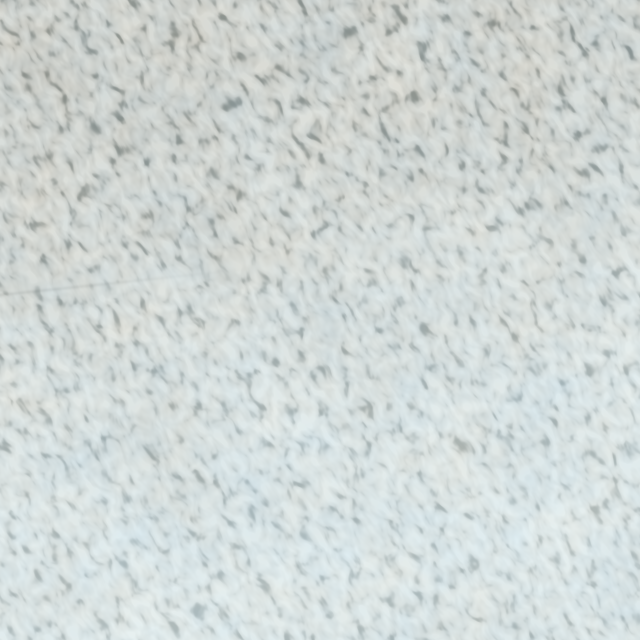
This texture is drawn by a WebGL 2 fragment shader. Its source:

```glsl
#version 300 es
precision highp float;
// Pale speckled granite with soft slanted grains, a faint joint and a cool sheen from below.

#define GRAIN_FREQ vec2(64.0, 37.0)   // cells across and along the grain
#define GRAIN_AXIS vec2(0.52, -0.854) // long direction of the grains
#define GRAIN_SWING 0.095             // light and dark variation
#define FLECK_DEPTH 0.17              // extra darkness of mineral flecks
#define WARM_STONE vec3(0.802, 0.817, 0.801)
#define COOL_STONE vec3(0.850, 0.890, 0.893)
#define MOTTLE 0.030                  // broad uneven brightness
#define TINT 0.026                    // beige to teal drift
#define JOINT_LEFT 0.545              // joint height at the left edge
#define JOINT_SLOPE 0.105

uniform vec2 u_resolution;
out vec4 fragColor;

// Integer hash of a lattice cell to a unit gradient.
vec2 cellGradient(vec2 cell) {
    uvec2 q = uvec2(ivec2(cell) + 4096);
    uint h = q.x * 1597334677u ^ q.y * 3812015801u;
    h = (h ^ (h >> 15)) * 2246822519u;
    h ^= h >> 13;
    float angle = float(h & 65535u) * 6.28318 / 65536.0;
    return vec2(cos(angle), sin(angle));
}

float gradientNoise(vec2 p) {
    vec2 cell = floor(p);
    vec2 f = p - cell;
    vec2 u = f * f * f * (f * (f * 6.0 - 15.0) + 10.0);
    float a = dot(cellGradient(cell), f);
    float b = dot(cellGradient(cell + vec2(1, 0)), f - vec2(1, 0));
    float c = dot(cellGradient(cell + vec2(0, 1)), f - vec2(0, 1));
    float d = dot(cellGradient(cell + vec2(1, 1)), f - vec2(1, 1));
    return mix(mix(a, b, u.x), mix(c, d, u.x), u.y);
}

// Layered noise, stretched along the grain axis and bent a little.
float slantedGrain(vec2 p) {
    vec2 bend = vec2(gradientNoise(p * 31.0), gradientNoise(p * 31.0 + 57.0));
    p += 0.008 * bend;
    vec2 axis = normalize(GRAIN_AXIS);
    vec2 q = vec2(dot(p, vec2(-axis.y, axis.x)), dot(p, axis)) * GRAIN_FREQ;
    return gradientNoise(q)
         + 0.60 * gradientNoise(q * 1.63 + 19.7)
         + 0.22 * gradientNoise(q * 2.90 + 43.1)
         + 0.35 * gradientNoise(q * 0.45 + 71.3);
}

void main() {
    vec2 p = gl_FragCoord.xy / u_resolution;

    // Base stone: warm grey above, cool and bright below.
    float aboveJoint = p.y - JOINT_LEFT - JOINT_SLOPE * p.x;
    float cool = 1.0 - smoothstep(-0.55, 0.42, aboveJoint - 0.15 * (p.x - 0.5));
    cool += 0.07 * (1.0 - smoothstep(-0.02, 0.02, aboveJoint)) - 0.03;
    vec3 color = mix(WARM_STONE, COOL_STONE, cool);

    // Broad mottling and tint drift.
    float cloud = gradientNoise(p * 5.0 + 8.3) + 0.6 * gradientNoise(p * 13.0 + 2.9);
    float tint = gradientNoise(p * 9.0 + 31.0) + 0.8 * gradientNoise(p * 34.0 + 12.0);
    color += MOTTLE * cloud;
    color += TINT * tint * vec3(0.8, 0.0, -0.7);

    // Joint: a pale band with a thin shadow that fades to the right.
    float band = exp(-pow(aboveJoint / 0.016, 2.0));
    float shadowFade = 1.0 - smoothstep(0.05, 0.45, p.x);
    float shadow = exp(-pow((aboveJoint + 0.006) / 0.003, 2.0)) * shadowFade;

    // Grains and darker flecks, softened by the sheen and the joint.
    float grain = slantedGrain(p);
    float contrast = mix(1.08, 0.76, clamp(cool, 0.0, 1.0)) * (1.0 - 0.45 * band);
    float fleck = smoothstep(0.12, 0.85, -grain);
    color += contrast * GRAIN_SWING * clamp(grain, -0.6, 0.45);
    color -= contrast * FLECK_DEPTH * fleck * vec3(1.06, 0.98, 0.97);
    color += 0.008 * band - 0.05 * shadow;

    fragColor = vec4(clamp(color, 0.0, 1.0), 1.0);
}
```
